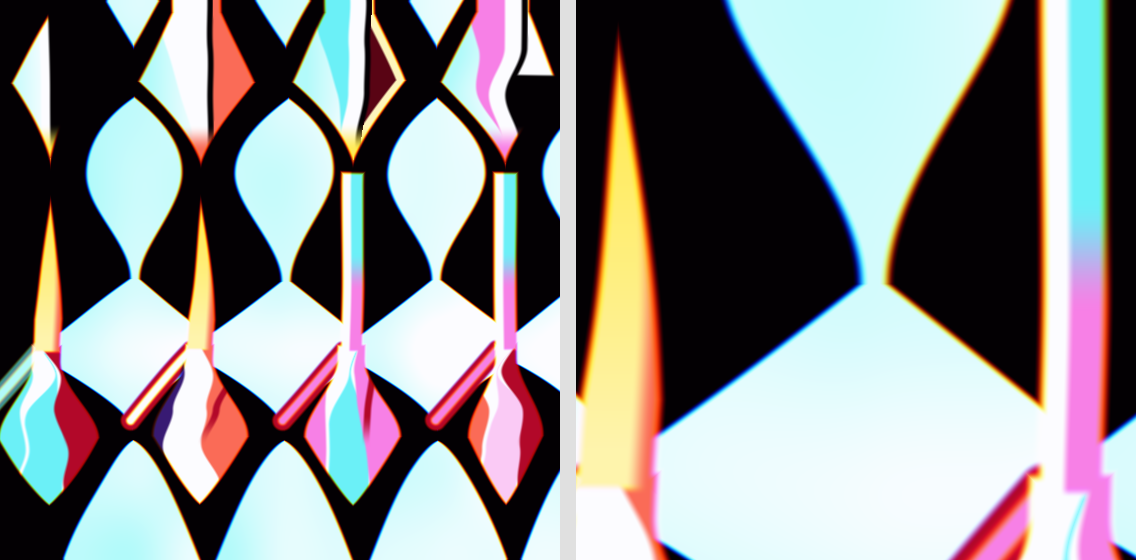
Left, the full canvas; right, a detail of the centre.
Write a WebGL 1 fragment shader that draws this pattern.

```glsl
precision highp float;

uniform vec2 u_resolution;

const float PERIOD = 0.272;
const float SOFT = 0.003;
const float MARGIN = 0.005;

const vec3 BLACK = vec3(0.01, 0.0, 0.01);
const vec3 WHITE = vec3(0.99, 0.99, 1.0);
const vec3 ICE = vec3(0.70, 0.98, 0.98);
const vec3 AQUA = vec3(0.42, 0.94, 0.97);
const vec3 CORAL = vec3(0.98, 0.42, 0.34);
const vec3 CRIMSON = vec3(0.70, 0.03, 0.16);
const vec3 PINK = vec3(0.97, 0.50, 0.90);
const vec3 YELLOW = vec3(1.0, 0.92, 0.35);
const vec3 VIOLET = vec3(0.22, 0.10, 0.45);

float hash(vec2 p) {
  vec3 q = fract(vec3(p.xyx) * 0.1031);
  q += dot(q, q.yzx + 33.33);
  return fract((q.x + q.y) * q.z);
}

float noise(vec2 p) {
  vec2 cell = floor(p);
  vec2 f = fract(p);
  f = f * f * (3.0 - 2.0 * f);
  return mix(mix(hash(cell), hash(cell + vec2(1.0, 0.0)), f.x),
             mix(hash(cell + vec2(0.0, 1.0)), hash(cell + 1.0), f.x), f.y);
}

float ramp(float a, float b, float v) { return clamp((v - a) / (b - a), 0.0, 1.0); }

float above(float d) { return smoothstep(-SOFT, SOFT, d); }

// Coverage with a slight colour split along the edge
vec3 cover(float d, float split) {
  return 1.0 - smoothstep(-SOFT, SOFT, d + split * vec3(-1.0, 0.0, 1.0));
}

vec3 choose(float i, vec3 a, vec3 b, vec3 c, vec3 d) {
  return i < 0.5 ? a : (i < 1.5 ? b : (i < 2.5 ? c : d));
}

float segment(vec2 p, vec2 a, vec2 b) {
  vec2 ab = b - a;
  return length(p - a - ab * clamp(dot(p - a, ab) / dot(ab, ab), 0.0, 1.0));
}

// Half width of the pale chain: wedge, diamond, neck, band, point, skirt
float chainWidth(float y) {
  float t = ramp(0.83, 0.69, y);
  if (y > 0.90) return 0.053 * ramp(0.91, 1.0, y);
  if (y > 0.69) return 0.093 * t * (2.0 - t);
  if (y > 0.50) return mix(0.013, 0.093, smoothstep(0.50, 0.69, y));
  if (y > 0.36) return mix(0.013, 0.155, ramp(0.50, 0.39, y));
  if (y > 0.22) return 0.155 * pow(ramp(0.225, 0.36, y), 1.6);
  return 0.127 * pow(ramp(0.215, 0.0, y), 0.65);
}

vec3 drawChain(vec3 base, vec2 p, float i) {
  float d = abs(p.x) - chainWidth(p.y) + MARGIN;
  float glow = 0.18 * i + 0.6 * noise(p * vec2(9.0, 6.0) + i * 5.0) + 2.0 * p.x;
  float band = smoothstep(0.12, 0.0, abs(p.y - 0.38));
  vec3 tint = mix(ICE, WHITE, clamp(glow + 0.35 * band, 0.0, 1.0));
  return mix(base, tint, cover(d, 0.002 * sign(p.x)));
}

vec3 drawUpperJewel(vec3 base, vec2 p, float i) {
  float later = step(0.5, i);
  float side = p.x < 0.0 ? 1.08 : 0.85;
  float w = p.y > 0.855 ? mix(0.11, 0.05 * later, ramp(0.855, 0.98, p.y))
                        : 0.11 * pow(ramp(0.69, 0.855, p.y), 1.5);
  w *= side * mix(0.62, 1.0, later);
  float x = p.x + 0.03 * (noise(vec2(p.y * 12.0, i * 7.0)) - 0.5) * later;
  vec3 left = mix(ICE, WHITE, ramp(-0.09, 0.0, x));
  vec3 tint = mix(left, choose(i, left, WHITE, AQUA, PINK), above(x + 0.05 + 0.3 * (p.y - 0.88)));
  tint = mix(tint, WHITE, above(x + 0.016));
  tint = mix(tint, BLACK, above(x - 0.012 * later));
  vec3 accent = choose(i, BLACK, CORAL, CRIMSON * 0.5, mix(BLACK, WHITE, above(p.y - 0.87)));
  tint = mix(tint, accent, above(x - 0.022));
  vec3 rim = choose(i, BLACK, CORAL, mix(YELLOW, WHITE, 0.6), accent);
  tint = mix(tint, rim, above(p.x - w + 0.022) * step(0.022, x));
  tint = mix(tint, choose(i, YELLOW, CORAL, YELLOW, PINK), 1.0 - smoothstep(0.73, 0.78, p.y));
  return mix(base, tint, cover(abs(p.x) - w + MARGIN, 0.002));
}

// Flames in the first two columns, straight bars in the others
vec3 drawSpike(vec3 base, vec2 p, float i) {
  float bar = step(1.5, i);
  float flame = 0.028 * pow(ramp(0.655, 0.43, p.y), 0.8);
  float w = mix(flame, 0.024, bar) - MARGIN;
  float d = max(abs(p.x) - w, max(p.y - 0.69, 0.375 - p.y));
  vec3 fire = mix(YELLOW, WHITE, 0.5 * ramp(0.60, 0.40, p.y));
  fire = mix(fire, CORAL, smoothstep(0.006, 0.02, p.x));
  vec3 glass = mix(PINK, AQUA, smoothstep(0.48, 0.55, p.y));
  glass = mix(WHITE, glass, above(p.x + 0.003));
  return mix(base, mix(fire, glass, bar), cover(d, 0.002));
}

vec3 drawLowerJewel(vec3 base, vec2 p, float i) {
  // Ribbon sweeping down to the left
  float ribbon = segment(p, vec2(-0.015, 0.375), vec2(-0.125, 0.25));
  base = mix(base, choose(i, AQUA * 0.6, CRIMSON, CRIMSON, CRIMSON), cover(ribbon - 0.017, 0.001));
  base = mix(base, choose(i, ICE, WHITE, PINK, PINK), cover(ribbon - 0.008, 0.002));

  float w = p.y > 0.22 ? mix(0.09, 0.03, smoothstep(0.22, 0.36, p.y))
                       : 0.09 * pow(ramp(0.095, 0.22, p.y), 0.8);
  w *= i > 2.5 ? 0.8 : 1.0;
  float d = max(abs(p.x) - w + MARGIN, p.y - 0.385);
  float x = p.x + 0.05 * (noise(vec2(p.y * 15.0, i * 9.0)) - 0.5);
  float drop = abs(x) - 0.035 * smoothstep(0.34, 0.24, p.y);
  vec3 tint = mix(WHITE, choose(i, AQUA, WHITE, AQUA, mix(PINK, WHITE, 0.6)), cover(drop, 0.001));
  tint = mix(tint, choose(i, AQUA, VIOLET, PINK, CORAL), above(-x - 0.042));
  tint = mix(tint, choose(i, CRIMSON, CORAL, PINK, CRIMSON), above(x - 0.025 - 0.15 * (0.22 - p.y)));
  float seam = abs(x - 0.03 - 0.1 * (p.y - 0.22)) - 0.006;
  tint = mix(tint, CRIMSON, cover(seam, 0.0) * smoothstep(0.20, 0.26, p.y));
  return mix(base, tint, cover(d, 0.002));
}

void main() {
  vec2 uv = gl_FragCoord.xy / u_resolution;
  uv += 0.012 * (vec2(noise(uv * 6.0), noise(uv * 6.0 + 17.0)) - 0.5);
  vec3 color = BLACK;
  for (int k = 0; k < 4; k++) {
    float i = float(k);
    color = drawChain(color, uv - vec2(0.238 + PERIOD * i, 0.0), i);
  }
  for (int k = 0; k < 4; k++) {
    float i = float(k);
    vec2 p = uv - vec2(0.088 + PERIOD * i, 0.0);
    color = drawLowerJewel(color, p, i);
    color = drawSpike(color, p, i);
    color = drawUpperJewel(color, p, i);
  }
  gl_FragColor = vec4(color, 1.0);
}
```
